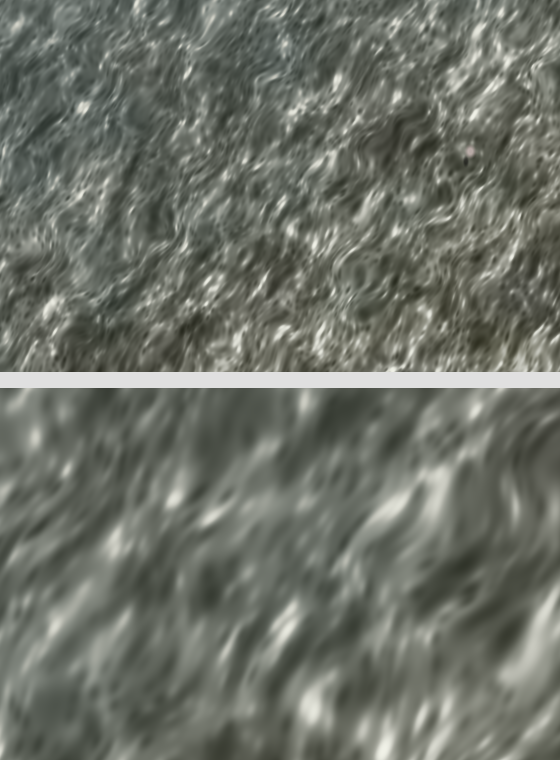
Top: the whole. Bottom: its middle third, enlarged.
A WebGL 1 fragment shader for this texture:

```glsl
precision highp float;
// Wind-ruffled grey-green water with slanted ripples and small glints.
// Layers of stretched cellular grains, from broad swell to fine ripples,
// are summed and passed through an exponential tone curve.
uniform vec2 u_resolution;

const vec3 WATER_TINT = vec3(0.0, 0.004, -0.035);
const vec3 TEAL_TINT = vec3(-0.022, 0.006, 0.024);
const vec3 OLIVE_TINT = vec3(0.009, 0.006, -0.015);
const vec3 FLOAT_COLOR = vec3(0.84, 0.77, 0.76);
const float MEDIAN_TONE = 0.42;
const float TONE_SPREAD = 0.27;

vec3 hash3(vec2 cell) {
  vec3 h = vec3(dot(cell, vec2(127.1, 311.7)),
                dot(cell, vec2(269.5, 183.3)),
                dot(cell, vec2(419.2, 371.9)));
  return fract(sin(h) * 43758.545);
}

// Cellular noise: one soft light or dark grain per cell, about unit deviation.
float grains(vec2 p, float seed) {
  vec2 cell = floor(p);
  vec2 local = p - cell;
  float sum = 0.0;
  for (int y = -1; y <= 1; y++) {
    for (int x = -1; x <= 1; x++) {
      vec2 neighbor = vec2(float(x), float(y));
      vec3 h = hash3(cell + neighbor + seed * 17.0);
      vec2 d = neighbor + h.xy - local;
      sum += (2.0 * h.z - 1.0) * exp(-4.0 * dot(d, d));
    }
  }
  return sum * 2.8;
}

// Grains stretched along a direction; size is length by width.
float strokes(vec2 p, float angle, vec2 size, float seed) {
  vec2 along = vec2(cos(angle), sin(angle));
  vec2 across = vec2(-along.y, along.x);
  return grains(vec2(dot(p, along), dot(p, across)) / size, seed);
}

// Gentle bending of the ripple lines.
vec2 bend(vec2 p, float scale, float amount) {
  return p + amount * vec2(grains(p * scale, 1.0), grains(p * scale, 2.0));
}

// Soft elliptical mask.
float spot(vec2 p, vec2 center, vec2 radius) {
  return 1.0 - smoothstep(0.3, 1.2, length((p - center) / radius));
}

// Sum of all wave sizes; the finest waves are strongest on ripple crests.
float waves(vec2 p) {
  vec2 q = bend(p, 11.0, 0.007);
  float broad = strokes(p, 0.80, vec2(0.40, 0.17), 3.0);
  float swell = strokes(q, 0.87, vec2(0.17, 0.055), 4.0);
  float chop = strokes(q, 0.95, vec2(0.075, 0.029), 5.0);
  float ripple = strokes(q, 1.02, vec2(0.042, 0.016), 6.0);
  float fine = strokes(q, 1.06, vec2(0.021, 0.0095), 7.0);
  float crest = clamp(1.0 + 0.35 * (ripple + 0.5 * chop), 0.3, 2.0);
  return 0.22 * broad + 0.38 * swell + 0.48 * chop
       + 0.57 * ripple + 0.45 * fine * crest;
}

// Rolls off tones above a knee so the brightest glints keep their shading.
float softenHighlights(float tone, float knee, float range) {
  float excess = max(tone - knee, 0.0);
  return min(tone, knee) + range * (1.0 - exp(-excess / range));
}

void main() {
  vec2 uv = gl_FragCoord.xy / u_resolution;
  vec2 p = gl_FragCoord.xy / u_resolution.y;

  // Light and contrast grow from the upper left to the lower right.
  float sunward = clamp(0.5 + 0.55 * (uv.x - uv.y), 0.0, 1.0);
  float contrast = TONE_SPREAD * mix(0.78, 1.2, sunward);
  float level = MEDIAN_TONE * mix(0.95, 1.05, sunward);
  float tone = softenHighlights(level * exp(contrast * waves(p)), 0.70, 0.25);

  // Teal depths at the upper left, patchy olive elsewhere; glints stay neutral.
  float patches = 0.5 + 0.3 * grains(p * 5.0, 8.0);
  float teal = clamp((1.0 - sunward) * 1.5 - 0.6 + 0.5 * patches, 0.0, 1.0);
  vec3 tint = mix(OLIVE_TINT * patches, TEAL_TINT, teal);
  tint *= 1.0 - smoothstep(0.5, 0.8, tone);
  vec3 color = vec3(tone) + WATER_TINT + tint;

  // A small pale floating object with its shadow.
  vec2 floatAt = vec2(0.84 * u_resolution.x / u_resolution.y, 0.593);
  float shade = spot(p, floatAt - vec2(0.012, 0.027), vec2(0.008, 0.016));
  color = mix(color, color * 0.5, shade);
  color = mix(color, FLOAT_COLOR, 0.8 * spot(p, floatAt, vec2(0.015, 0.019)));

  gl_FragColor = vec4(clamp(color, 0.0, 1.0), 1.0);
}
```
